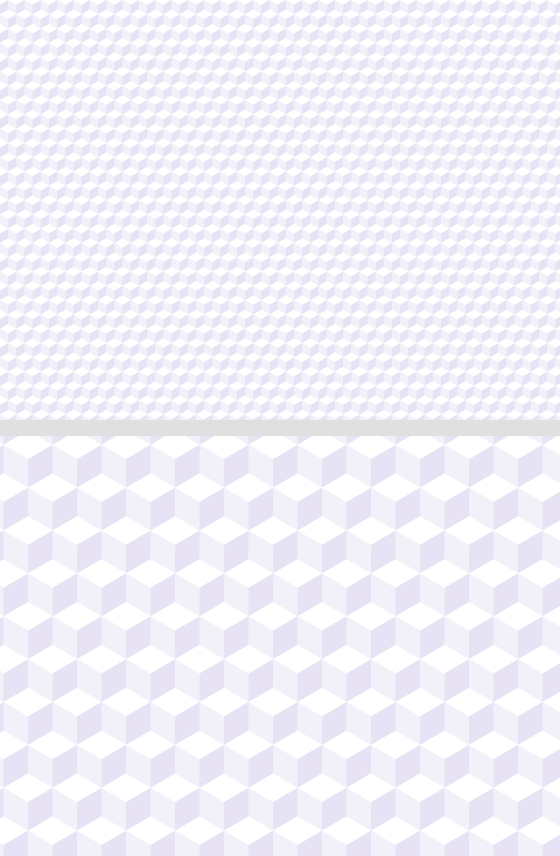
Top: the whole. Bottom: its middle third, enlarged.
Write a WebGL 1 fragment shader that draws this pattern.

```glsl
precision highp float;

uniform vec2 u_resolution;

#define CUBES_ACROSS 34.286
#define ROW_STEP 0.875
#define TOP_HALF_HEIGHT 0.2917
#define TOP_COLOR vec3(1.0, 1.0, 1.0)
#define LEFT_COLOR vec3(0.95, 0.945, 0.98)
#define RIGHT_COLOR vec3(0.906, 0.89, 0.96)

// Position relative to the nearest cube top, in cube widths, y pointing down.
vec2 cubeCell(vec2 p) {
  float row = floor(p.y / ROW_STEP + 0.5);
  float stagger = 0.5 * mod(row, 2.0);
  return vec2(fract(p.x - stagger + 0.5) - 0.5, p.y - row * ROW_STEP);
}

// Signed distance to the rhombus of the top face, negative inside.
float topFace(vec2 q) {
  float slope = TOP_HALF_HEIGHT / 0.5;
  return (abs(q.x) * slope + abs(q.y) - TOP_HALF_HEIGHT) / length(vec2(slope, 1.0));
}

// Signed distance to the nearest vertical edge, positive on right faces.
float rightFace(vec2 q) {
  float edge = 0.25 - abs(abs(q.x) - 0.25);
  return edge * sign(q.x) * sign(q.y);
}

// Antialiased coverage of the region where the distance is positive.
float coverage(float dist, float pixel) {
  return clamp(dist / pixel + 0.5, 0.0, 1.0);
}

void main() {
  // The lattice is anchored at the upper left corner.
  float pixel = CUBES_ACROSS / u_resolution.x;
  vec2 p = vec2(gl_FragCoord.x, u_resolution.y - gl_FragCoord.y) * pixel;
  vec2 q = cubeCell(p);

  // Side faces first, then the top face over them.
  vec3 color = mix(LEFT_COLOR, RIGHT_COLOR, coverage(rightFace(q), pixel));
  color = mix(color, TOP_COLOR, coverage(-topFace(q), pixel));

  gl_FragColor = vec4(color, 1.0);
}
```
